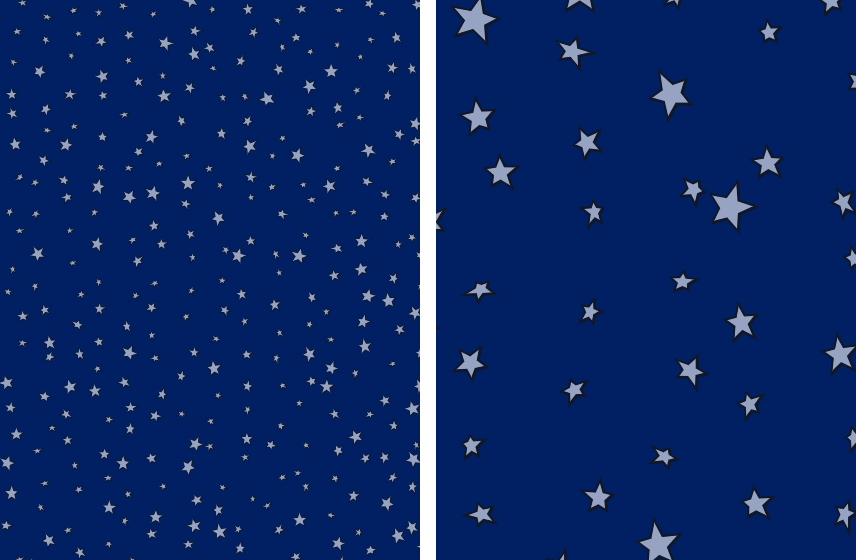
Left: the whole. Right: its middle third, enlarged.
A WebGL 2 fragment shader for this pattern:

```glsl
#version 300 es
precision highp float;

// Night-sky print: small hand-cut silver stars scattered on deep navy.
// A jittered, staggered grid holds one five-pointed star per cell; each star
// is an angular-fold distance with uneven arms, inked with a thin dark edge.

uniform vec2 u_resolution;
out vec4 fragColor;

const float PI = 3.14159265;
const float COLUMNS = 14.5;
const vec3 NAVY = vec3(0.0, 0.127, 0.388);
const vec3 SILVER = vec3(0.59, 0.64, 0.76);
const vec3 INK = vec3(0.06, 0.09, 0.16);

float hash(vec2 p) {
    vec3 q = fract(vec3(p.xyx) * vec3(0.1031, 0.1030, 0.0973));
    q += dot(q, q.yzx + 33.33);
    return fract((q.x + q.y) * q.z);
}

vec2 hash2(vec2 p) {
    return vec2(hash(p + 17.3), hash(p + 61.7));
}

mat2 rotation(float angle) {
    float c = cos(angle), s = sin(angle);
    return mat2(c, s, -s, c);
}

// Signed distance to a star whose arms differ in length by `unevenness`
float starDistance(vec2 p, float radius, float waist, float unevenness, vec2 seed) {
    float sector = 2.0 * PI / 5.0;
    float turn = atan(p.x, p.y) / sector + 0.5;
    float arm = mod(floor(turn), 5.0);
    float angle = (fract(turn) - 0.5) * sector;
    vec2 q = length(p) * vec2(cos(angle), abs(sin(angle)));

    float reach = radius * (1.0 + unevenness * (hash(seed + arm * 7.1) - 0.5));
    vec2 tip = vec2(reach, 0.0);
    vec2 valley = radius * waist * vec2(cos(sector * 0.5), sin(sector * 0.5));
    vec2 edge = normalize(valley - tip);
    return dot(q - tip, vec2(edge.y, -edge.x));
}

// Three size classes, each with a little spread
float starRadius(float pick, float spread) {
    float size = pick < 0.42 ? 0.115 : (pick < 0.79 ? 0.168 : 0.228);
    return size * mix(0.92, 1.1, spread);
}

// Staggered cell centre with random offset
vec2 starCentre(vec2 cell) {
    float stagger = (mod(cell.x, 2.0) - 0.5) * 0.5;
    return cell + 0.5 + vec2(0.0, stagger) + (hash2(cell) - 0.5) * 0.6;
}

float coverage(float d, float pixel) {
    return 1.0 - smoothstep(-0.6 * pixel, 0.6 * pixel, d);
}

// Inks one star over the colour beneath it
vec3 paintStar(vec3 below, vec2 p, vec2 cell, float pixel) {
    vec2 seed = cell + 130.0;
    float radius = starRadius(hash(seed), hash(seed + 3.7));
    float small = 1.0 - smoothstep(0.11, 0.22, radius);
    float tilt = (hash(seed + 9.2) - 0.5) * 1.1;
    float stretch = 1.0 + (hash(seed + 5.9) - 0.5) * mix(0.1, 0.35, small);
    float unevenness = mix(0.25, 0.5, small);
    float waist = mix(0.44, 0.48, hash(seed + 21.4));

    vec2 shape = rotation(tilt) * p * vec2(1.0 / stretch, stretch);
    vec2 shifted = rotation(tilt) * (p - vec2(0.010, -0.010)) * vec2(1.0 / stretch, stretch);
    float body = starDistance(shape, radius, waist, unevenness, seed);
    float shade = starDistance(shifted, radius, waist, unevenness, seed);

    vec3 color = mix(below, INK, coverage(min(body, shade) - 0.024, pixel));
    return mix(color, SILVER, coverage(body, pixel));
}

void main() {
    vec2 p = gl_FragCoord.xy / u_resolution.x * COLUMNS;
    float pixel = COLUMNS / u_resolution.x;
    vec2 home = floor(p);
    vec3 color = NAVY;

    // Stars may lean over cell borders, so visit the neighbours too
    for (int y = -1; y <= 1; y++) {
        for (int x = -1; x <= 1; x++) {
            vec2 cell = home + vec2(x, y);
            vec2 local = p - starCentre(cell);
            if (dot(local, local) < 0.16) color = paintStar(color, local, cell, pixel);
        }
    }
    fragColor = vec4(color, 1.0);
}
```
